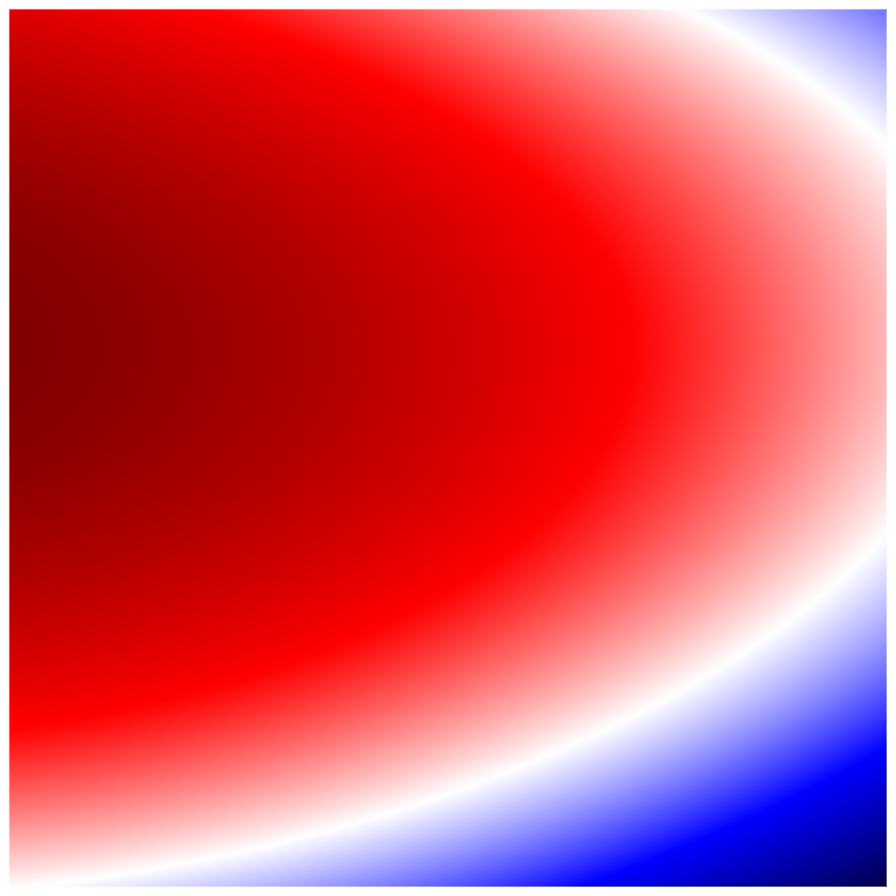
Give the GLSL for this background, as a three.js fragment shader.

```glsl
varying vec2 vUv;

const float MARGIN = 0.0104;
const float EDGE_SOFTNESS = 0.001;

// Height field: a ridge along the left side that falls off to the right
const float RIDGE_DEPTH = 0.379;
const float RIDGE_CURVE = 1.287;
const vec3 SLOPE = vec3(0.255, -0.3, 0.205);
const vec2 BEND = vec2(0.2, 0.15);

// Diverging colour ramp, from low to high
const vec3 NAVY = vec3(0.0, 0.0, 0.3);
const vec3 BLUE = vec3(0.0, 0.0, 1.0);
const vec3 WHITE = vec3(1.0);
const vec3 RED = vec3(1.0, 0.0, 0.0);
const vec3 MAROON = vec3(0.5, 0.0, 0.0);

float heightField(vec2 p) {
  float across = p.x;
  float depth = 1.0 - p.y;
  float offset = depth - RIDGE_DEPTH;
  float ridge = 1.0 - RIDGE_CURVE * offset * offset;
  float slope = SLOPE.x + depth * (SLOPE.y + depth * SLOPE.z);
  float bend = BEND.x + BEND.y * depth;
  return ridge - across * (slope + bend * across);
}

vec3 divergingRamp(float height) {
  float t = 4.0 * clamp(height, 0.0, 1.0);
  vec3 color = mix(NAVY, BLUE, clamp(t, 0.0, 1.0));
  color = mix(color, WHITE, clamp(t - 1.0, 0.0, 1.0));
  color = mix(color, RED, clamp(t - 2.0, 0.0, 1.0));
  return mix(color, MAROON, clamp(t - 3.0, 0.0, 1.0));
}

void main() {
  // Field inside the margin
  vec2 plot = (vUv - MARGIN) / (1.0 - 2.0 * MARGIN);
  vec3 color = divergingRamp(heightField(plot));

  // White frame
  vec2 toEdge = min(vUv, 1.0 - vUv);
  float inside = smoothstep(MARGIN - EDGE_SOFTNESS, MARGIN + EDGE_SOFTNESS,
                            min(toEdge.x, toEdge.y));
  gl_FragColor = vec4(mix(WHITE, color, inside), 1.0);
}
```
